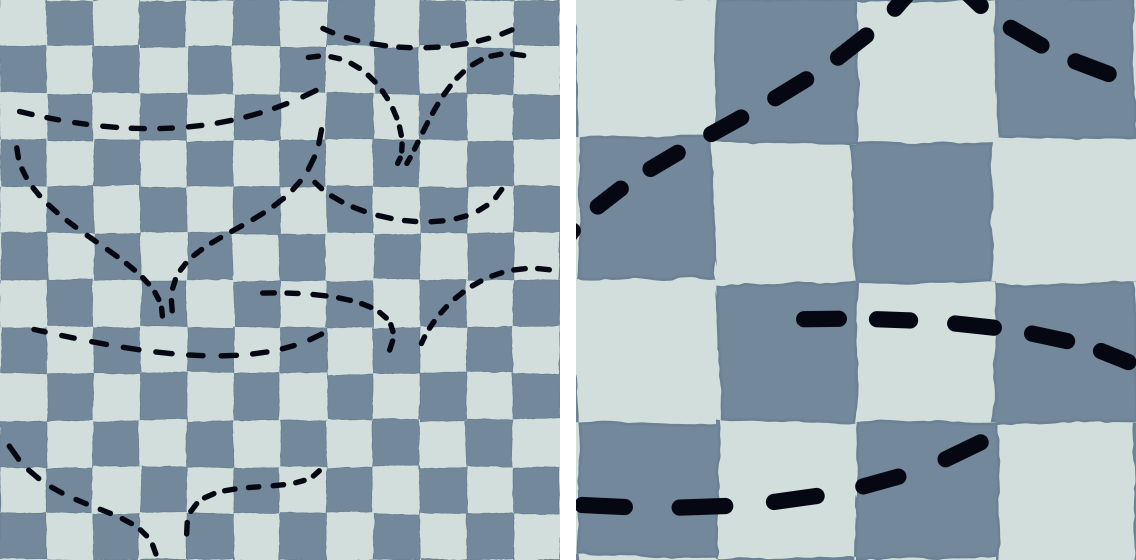
Left, the full canvas; right, a detail of the centre.
Reproduce this pattern procedurally as a Shadertoy shader.

```glsl
// A hand-cut checkerboard of 12 by 12 cells with uneven edges, crossed by dashed pen strokes.
// The cells come from stripe signs on a warped grid; each stroke is a cubic curve
// through four points, drawn as a loop of round-ended dashes.

const float CELLS = 12.0;
const float PEN_RADIUS = 0.058;
const float DASH_FILL = 0.46;
const vec3 PALE = vec3(0.824, 0.871, 0.862);
const vec3 SLATE = vec3(0.452, 0.533, 0.604);
const vec3 SLATE_RIM = vec3(0.42, 0.51, 0.58);
const vec3 INK = vec3(0.02, 0.03, 0.07);

float hash(vec2 p) {
    return fract(sin(dot(p, vec2(127.1, 311.7))) * 43758.5453);
}

// Smooth noise along a line, in -1..1; each seed gives another line.
float lineNoise(float x, float seed) {
    float i = floor(x), f = fract(x);
    f = f * f * (3.0 - 2.0 * f);
    return mix(hash(vec2(i, seed)), hash(vec2(i + 1.0, seed)), f) * 2.0 - 1.0;
}

// Sideways shift of a cell edge: offset and tilt per cell, then fine roughness.
float edgeShift(float edge, float along, float seed) {
    vec2 id = vec2(edge, floor(along)) + seed;
    float offset = (hash(id) - 0.5) * 0.055;
    float tilt = (hash(id + 19.3) - 0.5) * 0.07 * (fract(along) - 0.5);
    float rough = 0.012 * lineNoise(along * 5.0, edge + seed)
                + 0.006 * lineNoise(along * 19.0, edge + seed + 7.7);
    return offset + tilt + rough;
}

// Stripe of unit width: +1 on even cells, -1 on odd, smoothed at the edges.
float stripe(float x, float px) {
    float edge = round(x);
    float side = mod(edge, 2.0) < 0.5 ? 1.0 : -1.0;
    return side * clamp(2.0 * (x - edge) / px, -1.0, 1.0);
}

vec3 checkerboard(vec2 p, float px) {
    p.y -= edgeShift(round(p.y), p.x, 3.1);
    p.x -= edgeShift(round(p.x), p.y, 41.7);
    float dark = 0.5 + 0.5 * stripe(p.x, px) * stripe(p.y, px);
    vec2 toEdge = abs(p - round(p));
    float rim = 1.0 - smoothstep(0.012, 0.026, min(toEdge.x, toEdge.y));
    return mix(PALE, mix(SLATE, SLATE_RIM, rim), dark);
}

// Cubic through a, b, c, d at t = 0, 1/3, 2/3, 1.
vec2 curveThrough(vec2 a, vec2 b, vec2 c, vec2 d, float t) {
    float u = 3.0 * t, u1 = u - 1.0, u2 = u - 2.0, u3 = u - 3.0;
    return (d * u * u1 * u2 - a * u1 * u2 * u3) / 6.0
         + (b * u * u2 * u3 - c * u * u1 * u3) / 2.0;
}

float segmentDistance(vec2 p, vec2 a, vec2 b) {
    vec2 pa = p - a, ba = b - a;
    return length(pa - ba * clamp(dot(pa, ba) / dot(ba, ba), 0.0, 1.0));
}

// Distance to a stroke of evenly spaced dashes with slightly varied lengths.
float dashedStroke(vec2 p, int count, vec2 a, vec2 b, vec2 c, vec2 d) {
    float nearest = 1e3;
    float span = float(count) - 1.0 + DASH_FILL;
    for (int i = 0; i < count; i++) {
        float start = float(i);
        float vary = i < count - 1 ? 0.1 * (hash(vec2(start, a.x)) - 0.5) : 0.0;
        vec2 tail = curveThrough(a, b, c, d, start / span);
        vec2 head = curveThrough(a, b, c, d, (start + DASH_FILL + vary) / span);
        nearest = min(nearest, segmentDistance(p, tail, head));
    }
    return nearest - PEN_RADIUS;
}

float penStrokes(vec2 p) {
    // Large upper-left group
    float d = dashedStroke(p, 11, vec2(0.42, 9.61), vec2(2.5, 9.27), vec2(4.64, 9.36), vec2(6.77, 10.06));
    d = min(d, dashedStroke(p, 11, vec2(0.36, 8.83), vec2(1.23, 7.44), vec2(2.7, 6.36), vec2(3.48, 5.23)));
    d = min(d, dashedStroke(p, 11, vec2(3.69, 5.34), vec2(4.33, 6.66), vec2(5.86, 7.58), vec2(6.89, 9.22)));
    // Upper-right group
    d = min(d, dashedStroke(p, 8, vec2(6.92, 11.39), vec2(8.25, 11.02), vec2(9.69, 11.02), vec2(10.97, 11.36)));
    d = min(d, dashedStroke(p, 9, vec2(6.61, 10.77), vec2(7.83, 10.44), vec2(8.52, 9.42), vec2(8.52, 8.5)));
    d = min(d, dashedStroke(p, 9, vec2(8.72, 8.5), vec2(9.23, 9.5), vec2(10.0, 10.52), vec2(11.22, 10.81)));
    // Middle-right group
    d = min(d, dashedStroke(p, 9, vec2(6.75, 8.09), vec2(8.0, 7.41), vec2(9.59, 7.28), vec2(10.75, 7.94)));
    d = min(d, dashedStroke(p, 8, vec2(5.63, 5.72), vec2(6.98, 5.66), vec2(8.13, 5.31), vec2(8.35, 4.5)));
    d = min(d, dashedStroke(p, 8, vec2(9.03, 4.64), vec2(9.59, 5.45), vec2(10.53, 6.08), vec2(11.77, 6.22)));
    // Lower-left group
    d = min(d, dashedStroke(p, 10, vec2(0.73, 4.94), vec2(2.75, 4.54), vec2(4.95, 4.38), vec2(6.89, 4.84)));
    d = min(d, dashedStroke(p, 8, vec2(0.2, 2.44), vec2(1.36, 1.42), vec2(2.61, 0.89), vec2(3.34, 0.13)));
    return min(d, dashedStroke(p, 8, vec2(4.0, 0.56), vec2(4.58, 1.42), vec2(5.84, 1.59), vec2(6.84, 1.91)));
}

void mainImage(out vec4 fragColor, in vec2 fragCoord) {
    vec2 p = fragCoord / iResolution.xy * CELLS;
    float px = CELLS / iResolution.y;
    float ink = clamp(0.5 - penStrokes(p) / px, 0.0, 1.0);
    fragColor = vec4(mix(checkerboard(p, px), INK, ink), 1.0);
}
```
